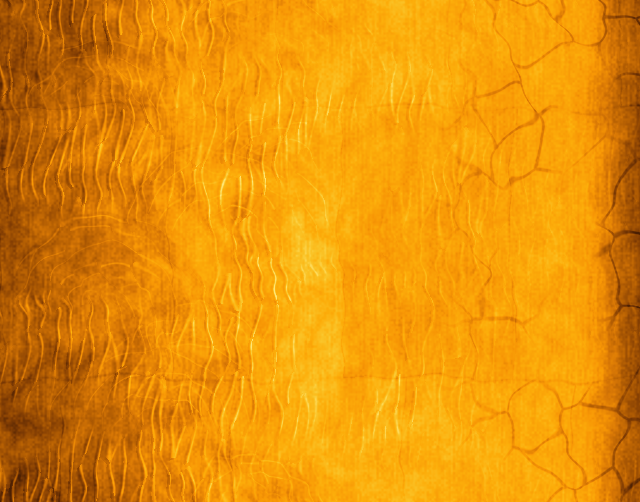
Reproduce this texture procedurally as a Shadertoy shader.

```glsl
const vec3 GOLD[8] = vec3[8](
    vec3(0.29, 0.12, 0.01), vec3(0.51, 0.24, 0.01), vec3(0.69, 0.36, 0.01),
    vec3(0.85, 0.47, 0.02), vec3(0.97, 0.59, 0.02), vec3(0.99, 0.68, 0.04),
    vec3(0.98, 0.77, 0.16), vec3(1.00, 0.90, 0.46));
const vec2 SHEET_SIZE = vec2(0.34, 0.54);     // leaf sheets, in canvas heights
const float SHEET_BASE = 0.245;
const vec2 CREASE_SCALE = vec2(40.0, 12.0);   // tall, narrow cells
const vec2 CRACK_SCALE = vec2(10.0, 8.0);
const vec2 FIBRE_SCALE = vec2(230.0, 16.0);
const float GRAIN_SCALE = 210.0;
const float CREASE_LIGHT = 2.0;
const float CREASE_SHADE = 0.7;
const float ARC_LIGHT = 1.1;
const float CRACK_SHADE = 1.3;
const int FOLD_COUNT = 8;

float hash(vec2 p) {
    vec3 q = fract(vec3(p.xyx) * 0.1031);
    q += dot(q, q.yzx + 33.33);
    return fract((q.x + q.y) * q.z);
}

vec2 hash2(vec2 p) {
    return vec2(hash(p), hash(p + 57.3));
}

float noise(vec2 p) {
    vec2 i = floor(p), f = fract(p);
    f = f * f * (3.0 - 2.0 * f);
    return mix(mix(hash(i), hash(i + vec2(1, 0)), f.x),
               mix(hash(i + vec2(0, 1)), hash(i + vec2(1, 1)), f.x), f.y);
}

float fbm(vec2 p) {
    float sum = 0.0, amp = 0.5;
    for (int i = 0; i < 4; i++) {
        sum += amp * noise(p);
        p = mat2(1.6, 1.2, -1.2, 1.6) * p + 7.1;
        amp *= 0.5;
    }
    return sum;
}

// Layered sines bend the straight patterns
vec2 bend(vec2 p) {
    vec2 w = sin(p.yx * vec2(13.0, 11.0) + vec2(0.4, 2.1));
    w += 0.6 * sin(p.yx * vec2(29.0, 31.0) + 3.0 * w.yx + p * 17.0);
    return w + 0.4 * sin(p.yx * vec2(67.0, 59.0) + 2.0 * w);
}

// Distance to the cell border, and how upright that border is
vec2 cellBorder(vec2 p) {
    vec2 base = floor(p), f = fract(p);
    vec2 nearest = vec2(9.0), second = vec2(9.0);
    for (int j = -1; j <= 1; j++)
    for (int i = -1; i <= 1; i++) {
        vec2 g = vec2(i, j);
        vec2 o = g + hash2(base + g) - f;
        if (dot(o, o) < dot(nearest, nearest)) { second = nearest; nearest = o; }
        else if (dot(o, o) < dot(second, second)) second = o;
    }
    return vec2(length(second) - length(nearest), abs(normalize(second - nearest).x));
}

float strokes(vec2 p, float width) {
    vec2 c = cellBorder(p);
    return (1.0 - smoothstep(0.0, width, c.x)) * smoothstep(0.4, 0.9, c.y);
}

float glow(vec2 uv, vec2 centre, vec2 radius) {
    vec2 d = (uv - centre) / radius;
    return exp(-dot(d, d));
}

// Broad light across the foil, in palette steps
float baseTone(vec2 uv) {
    float tone = mix(1.5, 4.6, smoothstep(-0.08, 0.52, uv.x));
    tone -= 3.3 * smoothstep(0.89, 1.02, uv.x);
    tone += 0.9 * glow(uv, vec2(0.49, 0.50), vec2(0.05, 0.30));
    tone += 0.7 * glow(uv, vec2(0.64, 0.95), vec2(0.10, 0.20));
    tone += 0.6 * glow(uv, vec2(0.68, 0.10), vec2(0.12, 0.18));
    tone += 0.7 * glow(uv, vec2(0.24, 0.55), vec2(0.13, 0.30));
    return tone - 0.8 * glow(uv, vec2(0.10, 0.0), vec2(0.22, 0.18));
}

// Overlapping sheets: a tone step each and a thin broken seam
float sheets(vec2 p, vec2 warp) {
    vec2 q = p + 0.006 * warp - vec2(0.0, SHEET_BASE);
    q /= SHEET_SIZE;
    q.x += 0.37 * floor(q.y);
    vec2 edge = min(fract(q), 1.0 - fract(q)) * SHEET_SIZE;
    float seam = 1.0 - smoothstep(0.0, 0.005, min(edge.x * 1.6, edge.y));
    return 0.6 * (hash(floor(q) + 4.0) - 0.5) - 0.8 * seam * noise(p * 14.0);
}

// Domed folds filled with concentric fine arcs
float folds(vec2 p, vec2 warp) {
    float tone = 0.0;
    for (int i = 0; i < FOLD_COUNT; i++) {
        float k = float(i);
        vec2 centre = vec2(0.06 + 0.6 * hash(vec2(k, 3.0)), fract(0.02 + k * 0.382) - 0.04);
        float radius = 0.12 + 0.11 * hash(vec2(k, 8.0));
        vec2 q = p - centre + 0.007 * warp;
        float r = length(q) + 1e-4;
        float dome = smoothstep(-0.1, 0.5, q.y / r) * smoothstep(0.03, 0.09, r);
        dome *= 1.0 - smoothstep(radius - 0.006, radius, r);
        float arcs = strokes(vec2(r * 34.0, atan(q.x, q.y) * 2.2) + k * 9.0, 0.16);
        tone += dome * (ARC_LIGHT * arcs * noise(p * 19.0 + k) - 0.35 * r / radius);
    }
    return tone;
}

void mainImage(out vec4 fragColor, in vec2 fragCoord) {
    vec2 uv = fragCoord / iResolution.xy;
    vec2 p = fragCoord / iResolution.y;
    vec2 warp = bend(p);
    float tone = baseTone(uv) + sheets(p, warp) + folds(p, warp);

    // Upright creases in clumps, each with a shaded side
    float clump = smoothstep(0.36, 0.64, fbm(p * 6.0 + 2.0));
    clump *= mix(1.0, 0.2, smoothstep(0.55, 0.85, uv.x));
    vec2 q = (p + 0.008 * warp) * CREASE_SCALE;
    float lit = strokes(q, 0.24) * (0.4 + 0.8 * noise(p * 45.0));
    float shade = strokes(q + vec2(0.22, 0.05), 0.35);
    tone += clump * (CREASE_LIGHT * lit - CREASE_SHADE * shade);

    // Dark cracks towards the right
    float crack = 1.0 - smoothstep(0.015, 0.075, cellBorder((p + 0.015 * warp) * CRACK_SCALE).x);
    float crackArea = smoothstep(0.62, 0.84, uv.x) * smoothstep(0.3, 0.6, noise(p * 7.0 + 5.0) + 0.25 * uv.y);
    tone -= CRACK_SHADE * crack * crackArea;

    // Mottling, brushed fibres and grain
    float rough = mix(1.0, 0.55, smoothstep(0.3, 0.8, uv.x));
    tone += 2.6 * rough * (fbm(p * vec2(26.0, 18.0) + 0.5 * warp) - 0.47);
    tone += 0.6 * (noise(p * FIBRE_SCALE) - 0.5);
    tone += 0.7 * (noise(p * GRAIN_SCALE) - 0.5);

    tone = clamp(tone, 0.0, 6.999);
    int stop = int(tone);
    fragColor = vec4(mix(GOLD[stop], GOLD[stop + 1], fract(tone)), 1.0);
}
```
